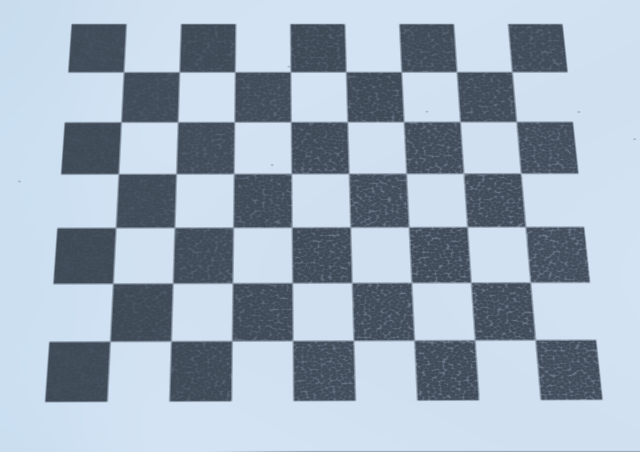
Reproduce this pattern procedurally as a WebGL 2 fragment shader.

```glsl
#version 300 es
precision highp float;

uniform vec2 u_resolution;
out vec4 fragColor;

#define BOARD vec2(9.0, 7.0)
#define BOTTOM_LEFT vec2(0.0705, 0.1105)
#define BOTTOM_RIGHT vec2(0.9414, 0.1155)
#define TOP_RIGHT vec2(0.8789, 0.9467)
#define TOP_LEFT vec2(0.1120, 0.9467)
#define EDGE_SOFTNESS 0.012
#define GRAIN_SCALE vec2(115.0, 165.0)
#define PAPER vec3(0.825, 0.885, 0.95)
#define INK_DARK vec3(0.24, 0.28, 0.33)
#define INK_WORN vec3(0.30, 0.35, 0.41)
#define INK_GLINT vec3(0.45, 0.50, 0.57)

vec2 hash22(vec2 p) {
    vec3 a = fract(vec3(p.xyx) * vec3(0.1031, 0.1030, 0.0973));
    a += dot(a, a.yzx + 33.33);
    return fract((a.xx + a.yz) * a.zy);
}

float cross2(vec2 a, vec2 b) {
    return a.x * b.y - a.y * b.x;
}

// Distance to the nearest scattered point
float cellular(vec2 p) {
    vec2 cell = floor(p);
    float nearest = 2.0;
    for (int y = -1; y <= 1; y++) {
        for (int x = -1; x <= 1; x++) {
            vec2 neighbour = cell + vec2(x, y);
            nearest = min(nearest, distance(p, neighbour + hash22(neighbour)));
        }
    }
    return nearest;
}

// Perspective map from the unit square to the board's corners
mat3 boardToCanvas() {
    vec2 right = BOTTOM_RIGHT - TOP_RIGHT;
    vec2 top = TOP_LEFT - TOP_RIGHT;
    vec2 skew = BOTTOM_LEFT - BOTTOM_RIGHT + TOP_RIGHT - TOP_LEFT;
    float area = cross2(right, top);
    float g = cross2(skew, top) / area;
    float h = cross2(right, skew) / area;
    return mat3(
        vec3(BOTTOM_RIGHT - BOTTOM_LEFT + g * BOTTOM_RIGHT, g),
        vec3(TOP_LEFT - BOTTOM_LEFT + h * TOP_LEFT, h),
        vec3(BOTTOM_LEFT, 1.0));
}

// Coverage of the dark squares, in square units
float checker(vec2 b) {
    vec2 soft = EDGE_SOFTNESS + 0.6 * fwidth(b);
    vec2 inner = clamp(b, vec2(0.5), BOARD - 0.5);
    vec2 wave = clamp(sin(3.14159 * inner) / (3.14159 * soft), -1.0, 1.0);
    vec2 inside = smoothstep(-soft, soft, min(b, BOARD - b));
    return (0.5 + 0.5 * wave.x * wave.y) * inside.x * inside.y;
}

vec3 paperColor(vec2 uv, vec2 p) {
    // Cooler shade at the left, with slow uneven light
    vec3 color = PAPER - vec3(0.035, 0.015, 0.01) * (1.0 - smoothstep(0.0, 0.3, uv.x));
    color += 0.006 * sin(5.0 * uv.x + 2.0 * sin(4.0 * uv.y));

    // Sparse faint specks
    vec2 grid = p * 9.0;
    vec2 id = floor(grid);
    vec2 offset = fract(grid) - 0.2 - 0.6 * hash22(id + 7.0);
    float speck = 1.0 - smoothstep(0.01, 0.03, length(offset * vec2(0.7, 1.0)));
    return color - 0.15 * speck * step(0.92, hash22(id + 31.0).x);
}

vec3 inkColor(vec2 uv, vec2 p, vec2 square) {
    // Gloss grows towards the right and fades towards the top
    float sheen = smoothstep(0.08, 0.65, uv.x);
    sheen *= mix(1.0, 0.4, smoothstep(0.5, 0.95, uv.y));
    float shade = hash22(square + 3.0).x;

    float grain = cellular(p * GRAIN_SCALE);
    float patches = cellular(p * GRAIN_SCALE * 0.3 + 40.0);
    float wear = 0.2 + 0.2 * shade + 0.35 * sheen;
    wear += (grain - 0.45) * (0.4 + 0.9 * sheen) + 0.2 * (patches - 0.45);
    vec3 color = mix(INK_DARK, INK_WORN, clamp(wear, 0.0, 1.0));

    float glint = smoothstep(0.52, 0.95, grain + 0.15 * (patches - 0.45));
    return mix(color, INK_GLINT, glint * sheen * 0.75);
}

void main() {
    vec2 uv = gl_FragCoord.xy / u_resolution;
    vec2 p = gl_FragCoord.xy / u_resolution.y;

    vec3 projected = inverse(boardToCanvas()) * vec3(uv, 1.0);
    vec2 board = BOARD * projected.xy / projected.z;

    vec3 color = paperColor(uv, p);
    color = mix(color, inkColor(uv, p, floor(board)), checker(board));

    // Thin shadow under the sheet's lower edge
    float shadow = (1.0 - smoothstep(0.0, 0.004, uv.y)) * smoothstep(0.3, 0.5, uv.x);
    color = mix(color, INK_GLINT, 0.7 * shadow);
    fragColor = vec4(color, 1.0);
}
```
